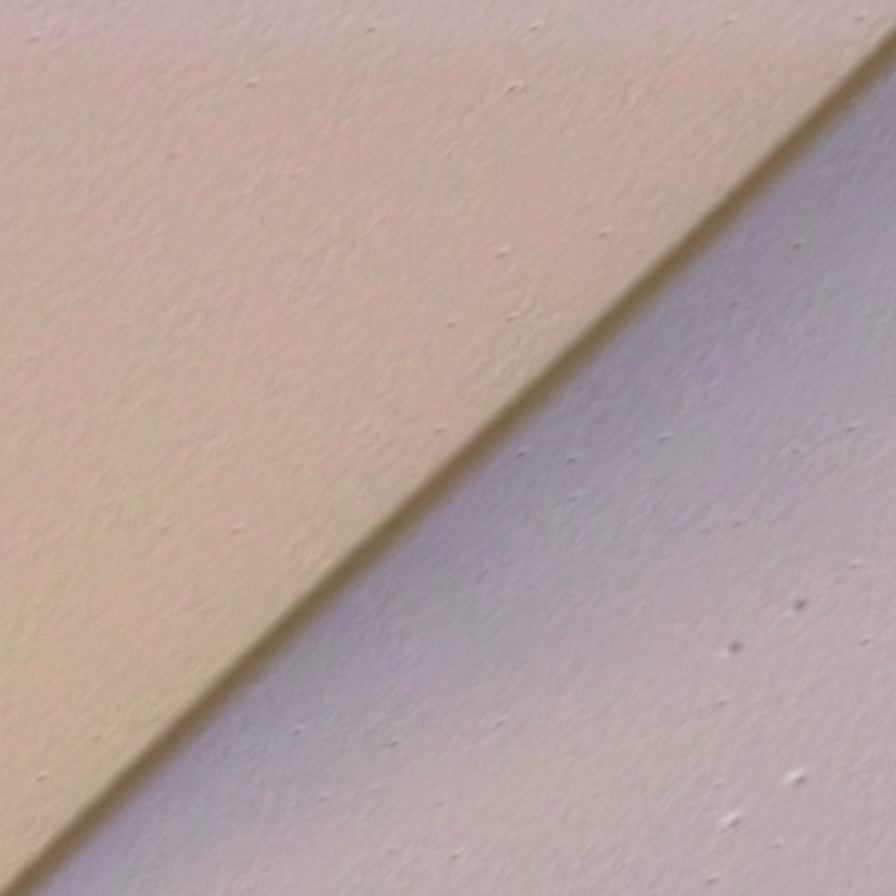
Give the GLSL for this texture, as a three.js fragment shader.

```glsl
varying vec2 vUv;

vec2 hash2(vec2 p) {
  vec3 q = fract(p.xyx * vec3(0.1031, 0.1030, 0.0973));
  q += dot(q, q.yzx + 33.33);
  return fract((q.xx + q.yz) * q.zy);
}

// Gradient noise, roughly -0.7 to 0.7
float cornerSlope(vec2 cell, vec2 offset) {
  float angle = 6.2832 * hash2(cell).x;
  return dot(vec2(cos(angle), sin(angle)), offset);
}

float gradientNoise(vec2 p) {
  vec2 i = floor(p), f = fract(p);
  vec2 u = f * f * f * (f * (f * 6.0 - 15.0) + 10.0);
  vec2 e = vec2(1.0, 0.0);
  return mix(
    mix(cornerSlope(i, f), cornerSlope(i + e, f - e), u.x),
    mix(cornerSlope(i + e.yx, f - e.yx), cornerSlope(i + 1.0, f - 1.0), u.x), u.y);
}

float fbm(vec2 p) {
  float sum = 0.0, amp = 0.6;
  for (int i = 0; i < 4; i++) {
    sum += amp * gradientNoise(p);
    p = mat2(1.6, 1.2, -1.2, 1.6) * p + 7.3;
    amp *= 0.5;
  }
  return sum;
}

// Slanted soft spot
float spot(vec2 p, vec2 size) {
  p = mat2(0.88, -0.47, 0.47, 0.88) * p / size;
  return exp(-dot(p, p));
}

// Sparse tiny flecks of varied strength, one candidate per cell
float flecks(vec2 uv) {
  vec2 cell = floor(uv * 13.0);
  vec2 p = fract(uv * 13.0) - 0.2 - 0.6 * hash2(cell + 3.7);
  float strength = smoothstep(0.55, 1.0, hash2(cell + 51.0).y);
  return strength * (0.6 * spot(p - vec2(0.04, 0.06), vec2(0.1, 0.05)) - spot(p, vec2(0.08, 0.04)));
}

// Four larger raised bumps, each with a shaded side
float bumps(vec2 uv) {
  float relief = 0.0;
  for (int i = 0; i < 4; i++) {
    float column = mod(float(i), 2.0), row = floor(float(i) / 2.0);
    vec2 p = uv - vec2(0.817 + 0.073 * column, 0.085 + 0.19 * row + 0.047 * column);
    relief += mix(0.9, 0.6, row) * spot(p + vec2(0.003, 0.004 * row - 0.002), vec2(0.014, 0.006));
    relief -= mix(0.8, 1.3, row) * spot(p - vec2(0.003, -0.003 + 0.005 * row), vec2(0.009, 0.006));
  }
  return relief;
}

// Lumpy plaster lit from the upper left
float plaster(vec2 uv) {
  vec2 along = vec2(uv.x + uv.y, uv.y - uv.x);
  float patches = 0.75 + 1.1 * gradientNoise(uv * 13.0 + 4.0);
  float lumps = fbm(along * vec2(28.0, 52.0));
  float lit = lumps - fbm((along + vec2(0.0, 0.007)) * vec2(28.0, 52.0));
  return patches * (0.035 * lumps + 0.035 * lit) + 0.018 * gradientNoise(along * vec2(95.0, 140.0));
}

vec3 upperWall(vec2 uv, float d) {
  vec3 c = mix(vec3(0.77, 0.672, 0.595), vec3(0.76, 0.66, 0.625), smoothstep(0.3, 1.0, uv.y));
  c = mix(c, vec3(0.745, 0.645, 0.61), 0.6 * smoothstep(0.1, 0.8, uv.x));
  c = mix(c, vec3(0.76, 0.675, 0.675), 0.75 * smoothstep(0.91, 0.98, uv.y));
  return c - vec3(0.05, 0.03, 0.045) * exp(-max(d, 0.0) / 0.05);
}

vec3 lowerWall(vec2 uv, float d) {
  float reach = max(-d, 0.0) / (0.08 + 0.25 * uv.x);
  reach += 0.15 * fbm(uv * 5.0 + 9.0);
  vec3 c = mix(vec3(0.565, 0.525, 0.575), vec3(0.635, 0.6, 0.645), smoothstep(0.05, 0.7, reach));
  c = mix(c, vec3(0.73, 0.66, 0.68), smoothstep(0.5, 1.45, reach));
  return c + vec3(0.01, 0.01, -0.02) * spot(uv - vec2(0.6, 0.1), vec2(0.25, 0.12));
}

void main() {
  vec2 uv = vUv;

  // Signed distance to the diagonal seam, positive above it
  float seam = 0.965 * uv.x - 0.007 + 0.004 * sin(6.2832 * uv.x);
  float d = (uv.y - seam) / 1.39;
  d += 0.002 * fbm(uv * 40.0);

  vec3 color = mix(lowerWall(uv, d), upperWall(uv, d), smoothstep(-0.012, 0.012, d));

  // Brown shadow line, firmer above and feathered below
  float shadow = smoothstep(0.018, -0.004, d) * smoothstep(-0.036, -0.002, d);
  color = mix(color, vec3(0.475, 0.39, 0.285), shadow);

  // Blotchy tint and colour speckle
  color += vec3(0.018, -0.012, 0.02) * fbm(uv * 9.0);
  color += vec3(0.01, 0.008, -0.014) * fbm(uv * 14.0 + 20.0);
  color += vec3(0.018, -0.012, 0.014) * fbm(uv * 38.0 + 31.0);

  // Surface relief, calmer inside the shadow
  color += plaster(uv) * (1.0 - 0.5 * shadow);
  color += (0.11 * flecks(uv) + 0.15 * bumps(uv)) * (1.0 - shadow);

  gl_FragColor = vec4(color, 1.0);
}
```
